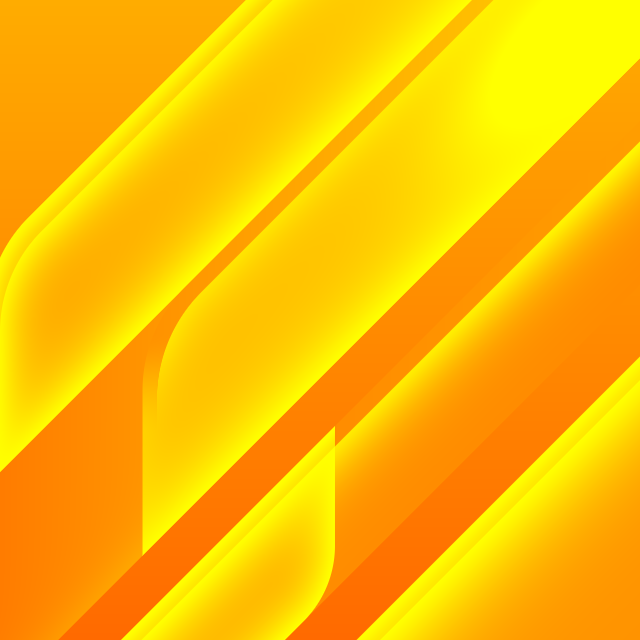
A WebGL 2 fragment shader for this background:

```glsl
#version 300 es
precision highp float;
// Glowing amber diagonal panels with rounded corners over an orange gradient.

uniform vec2 u_resolution;
out vec4 outColor;

// Antialiased coverage of a signed distance, negative inside.
float fill(float dist) {
  return clamp(0.5 - dist * u_resolution.y, 0.0, 1.0);
}

// Soft light that fades with depth behind an edge.
float glow(float depth, float width) {
  return exp(-pow(max(depth, 0.0) / width, 1.3));
}

// Rounded intersection of two half planes whose normals are 45 degrees apart.
float roundedCorner(float a, float b, float radius) {
  float u = a + radius, v = b + radius, c = 0.70711;
  float hi = max(u, v), lo = min(u, v);
  float arc = sqrt(max(u * u + v * v - 2.0 * c * u * v, 0.0) / (1.0 - c * c));
  return (lo > c * hi ? arc : hi) - radius;
}

// Brighten a tone towards full yellow.
float lighten(float tone, float amount) {
  return mix(tone, 1.0, clamp(amount, 0.0, 1.0));
}

void main() {
  vec2 p = gl_FragCoord.xy / u_resolution;
  float x = p.x, down = 1.0 - p.y;
  float s = x + down;            // constant along each diagonal
  float k = 0.70711;             // diagonal offset to distance

  // Backdrop; the tone is the green channel throughout.
  float backdrop = 0.67 - 0.25 * down;
  float tone = mix(0.675, 0.415, down);

  // Lower left panel, lit along its lower edge.
  float upperEnd = (s - 0.738) * k;
  float middleEnd = (s - 1.091) * k;
  float leftTone = 0.485 + 0.42 * x + 0.08 * glow(-middleEnd, 0.035);
  tone = mix(tone, leftTone, fill(max(-upperEnd, middleEnd)));

  // Upper panel: bright rim, then an inset face.
  float rim = roundedCorner((0.384 - s) * k, -0.022 - x, 0.228);
  float face = roundedCorner((0.426 - s) * k, -x, 0.222);
  float rimTone = mix(0.98, 0.84, smoothstep(0.0, 0.03, -rim));
  float faceTone = lighten(0.62 + 0.28 * x, 0.92 * glow(-face, 0.042));
  faceTone = lighten(faceTone, glow(-upperEnd, 0.05));
  float upperTone = mix(rimTone, faceTone, fill(face));
  tone = mix(tone, upperTone, fill(max(rim, upperEnd)));

  // Middle panel: orange rim that dissolves down the left side.
  rim = roundedCorner((0.738 - s) * k, 0.2227 - x, 0.228);
  face = roundedCorner((0.771 - s) * k, 0.245 - x, 0.238);
  float fade = 1.0 - smoothstep(0.52, 0.68, down);
  vec2 flare = vec2((s - 0.964) * k / 0.12, (x - down - 0.833) * k / 0.26);
  faceTone = 0.725 + 0.06 * x + 0.35 * exp(-dot(flare, flare));
  faceTone = lighten(faceTone, 0.6 * fade * glow(-face, 0.035));
  faceTone = lighten(faceTone, 0.3 * (1.0 - fade) * glow(-rim, 0.04));
  faceTone = lighten(faceTone, glow(-middleEnd, 0.053));
  float middleTone = mix(0.49 + 0.345 * x, faceTone, max(fill(face), 1.0 - fade));
  tone = mix(tone, middleTone, fill(max(rim, middleEnd)));

  // Right panel: faint rim and a lit upper edge.
  float start = (1.189 - s) * k;
  float inset = (1.221 - s) * k;
  float end = (s - 1.445) * k;
  faceTone = lighten(0.545, (0.7 + 0.25 * x) * glow(-inset, 0.048));
  float rightTone = mix(0.55 + 0.14 * (x - 0.52), faceTone, fill(inset));
  tone = mix(tone, rightTone, fill(max(start, end)));

  // Lower panel with a rounded right corner.
  float corner = roundedCorner(end, x - 0.5234, 0.167);
  faceTone = lighten(0.61, glow(-inset, 0.055));
  faceTone = lighten(faceTone, glow(-corner, 0.05));
  rimTone = mix(1.0, 0.9, smoothstep(0.0, 0.024, -start));
  float lowerTone = mix(rimTone, faceTone, fill(inset));
  tone = mix(tone, lowerTone, fill(max(start, corner)));

  // Bottom right panel with a wide inner light.
  start = (1.557 - s) * k;
  inset = (1.594 - s) * k;
  rimTone = mix(1.0, 0.91, smoothstep(0.0, 0.027, -start));
  faceTone = lighten(0.575, glow(-inset, 0.08));
  tone = mix(tone, mix(rimTone, faceTone, fill(inset)), fill(start));

  outColor = vec4(1.0, clamp(tone, 0.0, 1.0), 0.0, 1.0);
}
```
